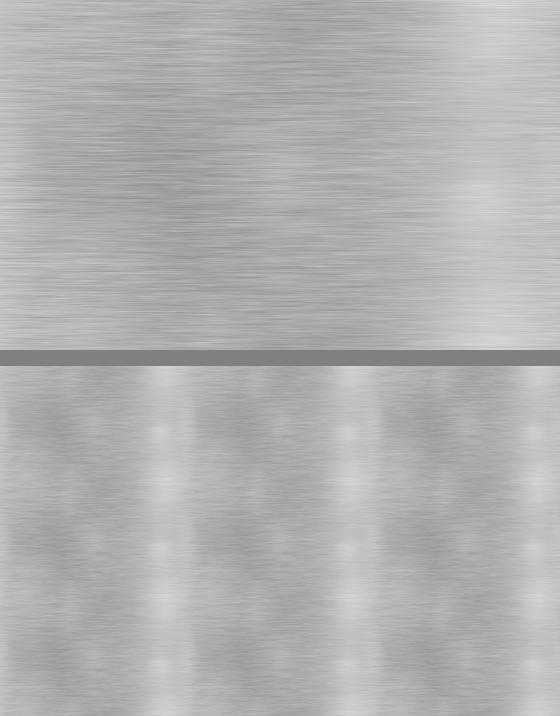
Top: one tile. Bottom: repeated 3 by 3.
This texture is drawn by a Shadertoy shader. Its source:

```glsl
// Integer hash of a cell and a layer seed, 0 to 1
float hash(ivec2 cell, int seed) {
    uint h = uint(cell.x) * 374761393u + uint(cell.y) * 668265263u + uint(seed) * 974711u;
    h = (h ^ (h >> 13)) * 1274126177u;
    h = (h ^ (h >> 16)) * 2246822519u;
    return float((h ^ (h >> 15)) & 65535u) / 65535.0;
}

// One row of wrapped noise, shifted so that streak ends do not line up
float rowNoise(float x, int row, int columns, int seed) {
    float u = (x + hash(ivec2(977, row), seed)) * float(columns);
    int cell = int(floor(u));
    float a = hash(ivec2(cell % columns, row), seed);
    float b = hash(ivec2((cell + 1) % columns, row), seed);
    return mix(a, b, smoothstep(0.0, 1.0, fract(u)));
}

// Horizontal streaks, centred on zero
float streaks(vec2 uv, int columns, int rows, int seed) {
    float v = uv.y * float(rows) + 0.5;
    int row = int(floor(v));
    float lower = rowNoise(uv.x, row % rows, columns, seed);
    float upper = rowNoise(uv.x, (row + 1) % rows, columns, seed);
    return mix(lower, upper, smoothstep(0.0, 1.0, fract(v))) - 0.5;
}

// Soft periodic spot
float glow(vec2 uv, vec2 centre, vec2 size) {
    vec2 d = sin(3.14159 * (uv - centre)) / (3.14159 * size);
    return exp(-dot(d, d));
}

void mainImage(out vec4 fragColor, in vec2 fragCoord) {
    vec2 uv = fragCoord / iResolution.xy;

    // Broad reflections
    float sheen = 0.678;
    sheen += 0.083 * glow(uv, vec2(0.89, 0.00), vec2(0.10, 0.28));
    sheen += 0.058 * glow(uv, vec2(0.86, 0.42), vec2(0.07, 0.10));
    sheen += 0.042 * glow(uv, vec2(0.86, 0.50), vec2(0.16, 9.00));
    sheen += 0.055 * glow(uv, vec2(0.00, 0.50), vec2(0.05, 0.25));
    sheen += 0.042 * glow(uv, vec2(0.14, 0.04), vec2(0.15, 0.28));
    sheen += 0.038 * glow(uv, vec2(0.50, 0.50), vec2(0.07, 0.12));
    sheen += 0.040 * glow(uv, vec2(0.37, 0.90), vec2(0.06, 0.15));

    // Broad shadows
    sheen -= 0.055 * glow(uv, vec2(0.31, 0.46), vec2(0.13, 0.34));
    sheen -= 0.035 * glow(uv, vec2(0.58, 0.92), vec2(0.12, 0.25));
    sheen -= 0.025 * glow(uv, vec2(0.12, 0.55), vec2(0.10, 0.15));

    // Brushed grain, from long and wide to short and fine
    float grain = 0.025 * streaks(uv, 8, 120, 1);
    grain += 0.045 * streaks(uv, 10, 240, 2);
    grain += 0.055 * streaks(uv, 14, 480, 3);
    grain += 0.050 * streaks(uv, 28, 480, 4);
    grain += 0.025 * streaks(uv, 60, 480, 5);

    // Sparse bright and dark scratches
    grain += 0.035 * smoothstep(0.30, 0.50, streaks(uv, 15, 480, 6));
    grain -= 0.035 * smoothstep(0.30, 0.50, streaks(uv, 13, 480, 7));

    // The grain fades inside the brightest reflection
    grain *= 1.1 - 0.5 * glow(uv, vec2(0.87, 0.50), vec2(0.13, 9.00));

    fragColor = vec4(vec3(sheen + grain), 1.0);
}
```
